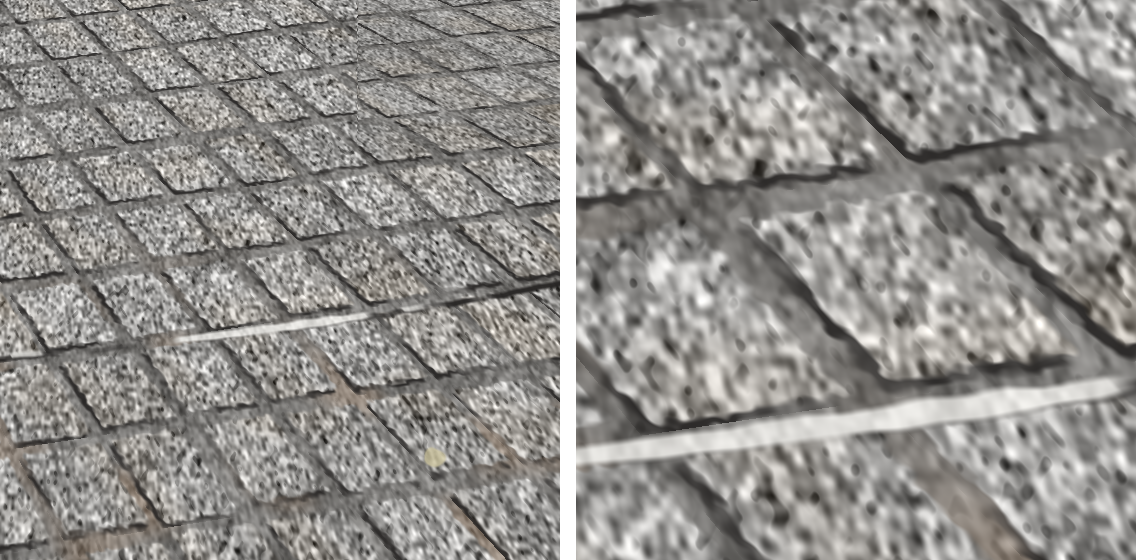
Left, the full canvas; right, a detail of the centre.
A Shadertoy shader for this texture:

```glsl
// Worn granite setts in perspective, with mortar joints and a broken white painted line.

// Paving grid (column, row, 1) to canvas with y down; columns of the matrix are listed in turn
const mat3 GRID_TO_CANVAS = mat3(0.0996, -0.0130, 0.0030,
                                 0.0543,  0.0589, -0.0503,
                                 0.0326,  0.0456, 1.0);
const vec2  STONE_HALF   = vec2(0.418, 0.422);
const float CORNER       = 0.03;
const float SIZE_JITTER  = 0.05;
const float EDGE_WEAR    = 0.075;
const float EDGE_SOFT    = 0.016;
const mat2  GRAIN_AXES   = mat2(28.0, -3.7, 15.3, 17.0);  // undoes the slant of the grid
const mat2  GRAIN_TURN   = mat2(0.64, 0.50, -0.50, 0.64);
const float GRAIN_DEPTH  = 0.80;
const float PIT_DEPTH    = 0.20;
const vec2  SHADOW_SHIFT = vec2(0.060, -0.050);
const vec2  SEAM         = vec2(0.638, 0.267);  // right of x and above y the rows are squeezed
const float SEAM_SQUEEZE = 0.28;
const float LINE_ROW     = 6.09;
const float LINE_HALF    = 0.050;
const vec2  SPOT_CENTRE  = vec2(0.776, 0.818);
const float SPOT_RADIUS  = 0.019;

const vec3 STONE_GREY  = vec3(0.632, 0.628, 0.620);
const vec3 STONE_OCHRE = vec3(0.640, 0.590, 0.520);
const vec3 JOINT_GREY  = vec3(0.488, 0.482, 0.472);
const vec3 JOINT_BROWN = vec3(0.580, 0.515, 0.455);
const vec3 SHADOW      = vec3(0.150, 0.142, 0.138);
const vec3 PAINT       = vec3(0.870, 0.865, 0.850);
const vec3 SPOT_CREAM  = vec3(0.780, 0.750, 0.620);

float hash(vec2 p) {
    vec3 q = fract(p.xyx * 0.1031);
    q += dot(q, q.yzx + 33.33);
    return fract((q.x + q.y) * q.z);
}

float noise(vec2 p) {
    vec2 i = floor(p), f = fract(p);
    f = f * f * (3.0 - 2.0 * f);
    return mix(mix(hash(i), hash(i + vec2(1, 0)), f.x),
               mix(hash(i + vec2(0, 1)), hash(i + vec2(1, 1)), f.x), f.y);
}

float roundBox(vec2 p, vec2 halfSize, float r) {
    vec2 q = abs(p) - halfSize + r;
    return length(max(q, 0.0)) + min(max(q.x, q.y), 0.0) - r;
}

// Soft-ended span between a and b
float span(float x, float a, float b, float soft) {
    return smoothstep(a - soft, a + soft, x) * (1.0 - smoothstep(b - soft, b + soft, x));
}

void mainImage(out vec4 fragColor, in vec2 fragCoord) {
    vec2 canvas = fragCoord / iResolution.xy;
    canvas.y = 1.0 - canvas.y;

    // Project onto the paving plane, slipping the rows across the seam
    float pastSeam = smoothstep(SEAM.x - 0.001, SEAM.x + 0.001, canvas.x);
    vec2 warped = canvas;
    warped.y -= SEAM_SQUEEZE * pastSeam * max(SEAM.y - canvas.y, 0.0);
    vec3 projected = inverse(GRID_TO_CANVAS) * vec3(warped, 1.0);
    vec2 plane = projected.xy / projected.z;
    float soft = EDGE_SOFT + 0.5 / (iResolution.y * 0.12);

    // Each stone has its own size, place and ragged edge
    vec2 id = floor(plane) + 40.0;
    vec2 local = fract(plane) - 0.5;
    vec2 shift = vec2(hash(id + 3.1), hash(id + 17.7)) - 0.5;
    vec2 grow = vec2(hash(id + 29.3), hash(id + 41.9)) - 0.5;
    vec2 halfSize = STONE_HALF + SIZE_JITTER * grow;
    vec2 centred = local - SIZE_JITTER * shift;
    vec2 wearAt = plane + 60.0;
    float wear = EDGE_WEAR * (0.65 * noise(wearAt * 19.0) + 0.35 * noise(wearAt * 4.0) - 0.5);
    float stoneDist = roundBox(centred, halfSize, CORNER) + wear;
    float castDist = roundBox(centred + SHADOW_SHIFT, halfSize, CORNER) + wear;
    float stone = 1.0 - smoothstep(-soft, soft, stoneDist);

    // Granite: two crossed grains, dark pits, slow mottling, tone and tint per stone
    vec2 grainAt = GRAIN_AXES * wearAt;
    float speckle = 0.58 * noise(grainAt) + 0.42 * noise(GRAIN_TURN * grainAt + 9.0) - 0.5;
    float pits = smoothstep(0.68, 0.90, noise(GRAIN_TURN * grainAt * 0.9 + 37.0));
    float mottle = noise(wearAt * 3.0) - 0.5;
    float haze = pastSeam * (1.0 - smoothstep(0.15, 0.4, canvas.y));
    float contrast = mix(1.0, 0.7, haze);
    float tint = 0.5 * smoothstep(0.75, 1.0, hash(id + 53.0)) * noise(wearAt * 2.3)
               + 0.25 * smoothstep(0.4, 0.9, noise(wearAt * 1.7));
    vec3 granite = mix(STONE_GREY, STONE_OCHRE, tint) - 0.03 * haze;
    granite += contrast * (GRAIN_DEPTH * speckle - PIT_DEPTH * pits);
    granite += 0.07 * mottle + 0.07 * (hash(id + 71.0) - 0.5);

    // Mortar: grey, browner towards the front, dark beside the left and lower stone edges
    float brown = smoothstep(0.45, 0.8, noise(wearAt * 1.3 + 5.0)) * smoothstep(0.3, 0.8, canvas.y);
    vec3 mortar = mix(JOINT_GREY, JOINT_BROWN, 0.75 * brown);
    mortar += 0.34 * speckle + 0.14 * mottle - 0.06 * pits;
    float shade = 1.0 - smoothstep(-soft, 1.5 * soft, castDist);
    shade *= 0.15 + 0.85 * smoothstep(0.3, 0.65, 0.7 * noise(wearAt * 2.7 + 2.0) + 0.3 * noise(wearAt * 11.0));
    mortar = mix(mortar, SHADOW, 0.9 * shade);
    vec3 color = mix(mortar, granite, stone);

    // Painted line: bright in the middle, flaked at the ends, a dark groove elsewhere
    float bend = plane.x - 0.9;
    float fromLine = plane.y - LINE_ROW + 0.009 * bend * bend + 0.03 * (noise(wearAt * 6.0) - 0.5);
    float groove = 1.0 - smoothstep(0.01, 0.01 + 2.0 * soft, abs(fromLine - 0.025));
    float grooveWear = smoothstep(0.2, 0.6, noise(wearAt * 3.3 + 8.0));
    color = mix(color, SHADOW, groove * (0.65 * grooveWear + 0.3 * smoothstep(1.6, 2.0, plane.x)));
    float flakes = smoothstep(0.3, 0.5, noise(wearAt * vec2(6.0, 2.0)));
    float paint = span(plane.x, -1.45, 0.95, 0.1)
                + flakes * (0.8 * span(plane.x, 0.95, 1.65, 0.08) + 0.8 * span(plane.x, -4.0, -2.9, 0.1));
    float lineHalf = LINE_HALF * mix(0.6, 1.0, span(plane.x, -1.2, 0.8, 0.4));
    float strip = 1.0 - smoothstep(lineHalf - soft, lineHalf + soft, abs(fromLine));
    color = mix(color, PAINT + 0.2 * speckle, strip * min(paint, 1.0));

    // Cream spot
    float spotDist = length(canvas - SPOT_CENTRE) - SPOT_RADIUS * (0.8 + 0.4 * noise(canvas * 60.0));
    color = mix(color, SPOT_CREAM + 0.2 * speckle, 0.9 * (1.0 - smoothstep(-0.003, 0.003, spotDist)));

    fragColor = vec4(clamp(color, 0.0, 1.0), 1.0);
}
```
